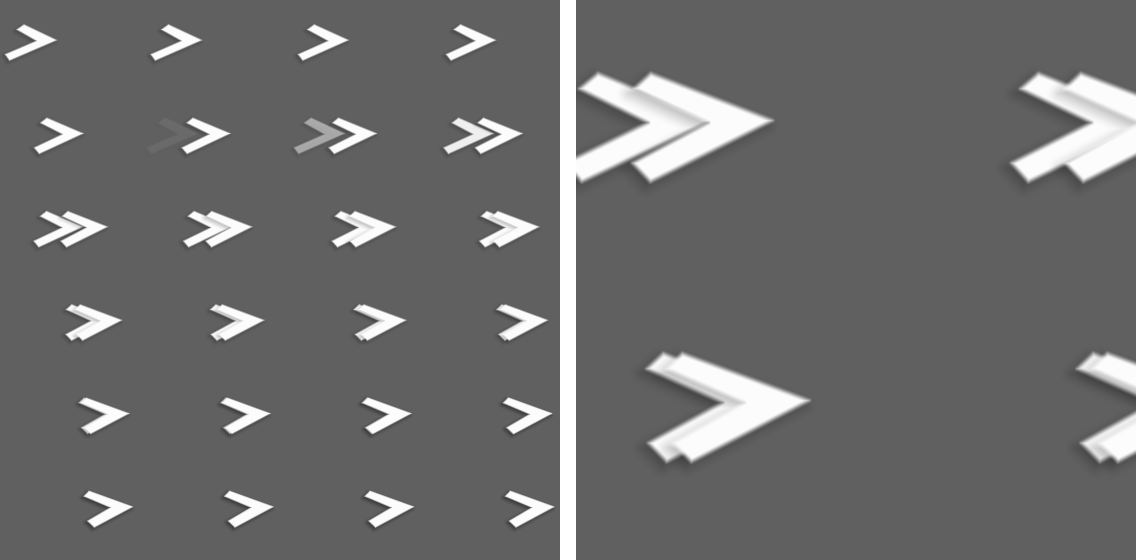
Left: the whole. Right: its middle third, enlarged.
This pattern is drawn by a three.js fragment shader. Its source:

```glsl
varying vec2 vUv;

// Lengths are in cell heights; a cell is 1.5 wide and 1 high.
const vec2 GRID = vec2(4.0, 6.0);
const float CELL_WIDTH = 1.5;
const vec3 BACKGROUND = vec3(0.376);
const vec3 ARROW_COLOR = vec3(0.99);
const float TIP_START = 0.609;
const float TIP_END = 1.45;
const float TIP_HEIGHT = 0.57;
const float EDGE = 0.013;
const vec2 SHADOW_OFFSET = vec2(-0.018, -0.018);
const float SHADOW_BLUR = 0.05;
const float SHADOW_ALPHA = 0.3;

// Frames on which the trailing arrow starts to move and to fade in
const float TRAIL_START = 4.0;
const vec2 TRAIL_FADE = vec2(4.5, 7.5);

// Decay rate and initial slowness of each glide
const vec2 LEAD_EASE = vec2(0.25, 0.2);
const vec2 TRAIL_EASE = vec2(0.32, 0.35);

// Damped glide from 0 to 1
float glide(float frame, vec2 ease) {
  float n = max(frame, 0.0);
  return 1.0 - exp(-ease.x * n) * (1.0 + ease.y * n);
}

// Signed distance to a chevron with its tip at the origin; turn swings the arms
float chevron(vec2 p, float turn) {
  vec2 corner[6];
  corner[0] = vec2(0.0, 0.0);
  corner[1] = vec2(mix(-0.508, -0.406, turn), -0.219);
  corner[2] = vec2(mix(-0.555, -0.477, turn), -0.152);
  corner[3] = vec2(mix(-0.219, -0.234, turn), -0.008);
  corner[4] = vec2(mix(-0.430, -0.523, turn), 0.113);
  corner[5] = vec2(mix(-0.352, -0.469, turn), 0.168);

  float nearest = 1e3;
  float side = 1.0;
  vec2 previous = corner[5];
  for (int i = 0; i < 6; i++) {
    vec2 current = corner[i];
    vec2 edge = previous - current;
    vec2 w = p - current;
    vec2 away = w - edge * clamp(dot(w, edge) / dot(edge, edge), 0.0, 1.0);
    nearest = min(nearest, dot(away, away));

    // Flip the sign at each crossing of a horizontal ray
    bool above = p.y >= current.y;
    bool below = p.y < previous.y;
    bool left = edge.x * w.y > edge.y * w.x;
    if ((above && below && left) || (!above && !below && !left)) side = -side;
    previous = current;
  }
  return side * sqrt(nearest);
}

// Lays an arrow and its soft shadow over a colour
vec3 drawArrow(vec3 color, vec2 p, float progress, float opacity) {
  vec2 q = p - vec2(mix(TIP_START, TIP_END, progress), TIP_HEIGHT);
  float shadowDistance = chevron(q - SHADOW_OFFSET, progress);
  float shadow = 1.0 - smoothstep(-SHADOW_BLUR, SHADOW_BLUR, shadowDistance);
  float fill = 1.0 - smoothstep(-EDGE, EDGE, chevron(q, progress));
  color *= 1.0 - SHADOW_ALPHA * shadow * opacity;
  return mix(color, ARROW_COLOR, fill * opacity);
}

void main() {
  vec2 grid = vUv * GRID;
  vec2 cell = min(floor(grid), GRID - 1.0);
  vec2 p = (grid - cell) * vec2(CELL_WIDTH, 1.0);

  // Frames run left to right, from the top row down
  float frame = (GRID.y - 1.0 - cell.y) * GRID.x + cell.x;

  float trailOpacity = smoothstep(TRAIL_FADE.x, TRAIL_FADE.y, frame);
  float trail = glide(frame - TRAIL_START, TRAIL_EASE);
  float lead = glide(frame, LEAD_EASE);

  vec3 color = drawArrow(BACKGROUND, p, trail, trailOpacity);
  color = drawArrow(color, p, lead, 1.0);
  gl_FragColor = vec4(color, 1.0);
}
```
